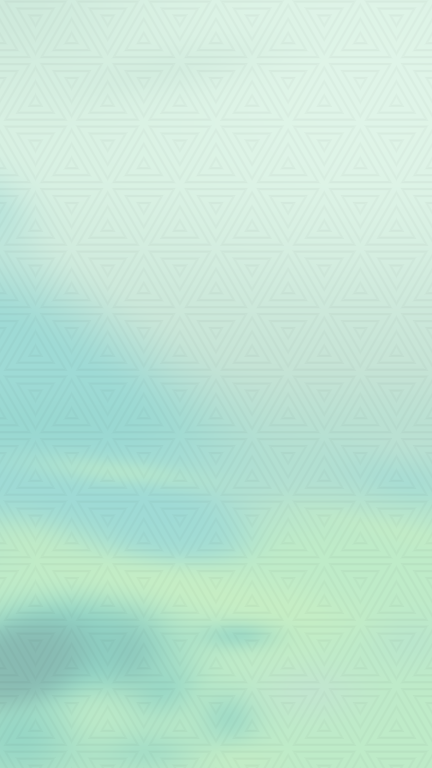
This background is drawn by a WebGL 1 fragment shader. Its source:

```glsl
precision highp float;
// Soft mint sky over a blurred aqua and green shore, under a faint triangle weave.

uniform vec2 u_resolution;

const vec3 PALE = vec3(0.89, 0.965, 0.92);
const vec3 MINT = vec3(0.85, 0.945, 0.89);
const vec3 SAGE = vec3(0.765, 0.885, 0.83);
const vec3 MIST = vec3(0.70, 0.875, 0.82);
const vec3 AQUA = vec3(0.62, 0.855, 0.835);
const vec3 TEAL = vec3(0.54, 0.815, 0.77);
const vec3 SLATE = vec3(0.53, 0.72, 0.69);
const vec3 LEAF = vec3(0.745, 0.92, 0.785);
const vec3 LIME = vec3(0.785, 0.935, 0.765);

const float ROW_HEIGHT = 0.1447;               // weave row, in canvas widths
const vec2 WEAVE_ORIGIN = vec2(0.667, 0.914);
const float RING_GAP = 0.0161;
const float LINE_HALF_WIDTH = 0.0019;
const float LINE_DARKNESS = 0.035;

// Soft tilted ellipse
float glow(vec2 p, vec2 center, vec2 radius, float tilt) {
  vec2 d = p - center;
  d.y -= tilt * d.x;
  d /= radius;
  return exp(-dot(d, d));
}

// Flatter ellipse with a firmer rim
float pool(vec2 p, vec2 center, vec2 radius, float tilt) {
  vec2 d = p - center;
  d.y -= tilt * d.x;
  d /= radius;
  float q = dot(d, d);
  return exp(-q * q);
}

vec3 sky(vec2 p) {
  vec3 c = mix(SAGE, MINT, smoothstep(0.47, 0.82, p.y));
  c = mix(c, PALE, 0.65 * glow(p, vec2(0.85, 0.88), vec2(0.5, 0.22), 0.0));
  c = mix(c, SAGE, 0.5 * glow(p, vec2(0.0, 1.0), vec2(0.3, 0.12), 0.0));
  c = mix(c, SAGE, 0.3 * glow(p, vec2(0.4, 0.91), vec2(0.22, 0.03), 0.1));
  return mix(c, AQUA, 0.5 * glow(p, vec2(-0.02, 0.725), vec2(0.1, 0.05), -0.2));
}

vec3 addSea(vec3 c, vec2 p) {
  float shore = mix(0.67, 0.475, smoothstep(-0.1, 0.65, p.x));
  float sea = 1.0 - smoothstep(shore - 0.09, shore + 0.06, p.y);
  c = mix(c, mix(AQUA, MIST, smoothstep(0.25, 0.7, p.x)), sea);
  c = mix(c, TEAL, 0.25 * glow(p, vec2(0.05, 0.45), vec2(0.4, 0.04), 0.0));
  c = mix(c, AQUA, 0.6 * glow(p, vec2(0.96, 0.36), vec2(0.14, 0.035), -0.15));
  c = mix(c, SAGE, 0.35 * glow(p, vec2(0.95, 0.425), vec2(0.15, 0.025), 0.0));
  return mix(c, LEAF, 0.65 * glow(p, vec2(0.28, 0.385), vec2(0.2, 0.018), -0.06));
}

vec3 addMeadow(vec3 c, vec2 p) {
  float top = mix(0.29, 0.335, smoothstep(0.35, 0.75, p.x));
  c = mix(c, LEAF, 1.0 - smoothstep(top - 0.05, top + 0.05, p.y));
  c = mix(c, AQUA, 0.85 * pool(p, vec2(0.38, 0.315), vec2(0.2, 0.048), -0.08));
  c = mix(c, LIME, 0.6 * glow(p, vec2(0.06, 0.295), vec2(0.17, 0.035), -0.1));
  c = mix(c, LIME, 0.75 * glow(p, vec2(0.5, 0.225), vec2(0.35, 0.03), -0.1));
  c = mix(c, LIME, 0.5 * glow(p, vec2(0.66, 0.18), vec2(0.1, 0.05), 0.0));
  return mix(c, LIME, 0.35 * glow(p, vec2(0.9, 0.31), vec2(0.2, 0.015), -0.12));
}

vec3 addPools(vec3 c, vec2 p) {
  c = mix(c, TEAL, 0.9 * pool(p, vec2(0.16, 0.155), vec2(0.26, 0.068), 0.0));
  c = mix(c, TEAL, 0.75 * glow(p, vec2(0.04, 0.04), vec2(0.16, 0.07), 0.0));
  c = mix(c, TEAL, 0.6 * glow(p, vec2(0.38, 0.10), vec2(0.08, 0.035), 0.1));
  c = mix(c, TEAL, 0.6 * glow(p, vec2(0.55, 0.172), vec2(0.09, 0.018), 0.0));
  c = mix(c, TEAL, 0.55 * glow(p, vec2(0.53, 0.065), vec2(0.07, 0.035), 0.0));
  c = mix(c, TEAL, 0.45 * glow(p, vec2(0.34, 0.02), vec2(0.12, 0.03), 0.0));
  c = mix(c, SLATE, 0.9 * pool(p, vec2(0.04, 0.135), vec2(0.17, 0.055), 0.12));
  c = mix(c, SLATE, 0.35 * glow(p, vec2(0.3, 0.15), vec2(0.06, 0.04), 0.0));
  c = mix(c, LEAF, 0.65 * glow(p, vec2(0.22, 0.07), vec2(0.07, 0.035), 0.0));
  c = mix(c, LIME, 0.5 * glow(p, vec2(0.55, 0.01), vec2(0.1, 0.02), 0.0));
  c = mix(c, SAGE, 0.6 * glow(p, vec2(0.72, 0.1), vec2(0.12, 0.035), 0.0));
  return mix(c, MIST, 0.45 * glow(p, vec2(0.95, 0.165), vec2(0.1, 0.035), 0.0));
}

// Concentric rings inside each cell of a triangular grid
float weave(vec2 q, float pixel) {
  q -= WEAVE_ORIGIN;
  vec3 axes = vec3(q.y, 0.866 * q.x + 0.5 * q.y, 0.866 * q.x - 0.5 * q.y);
  vec3 cell = fract(axes / ROW_HEIGHT);
  vec3 toEdge = min(cell, 1.0 - cell) * ROW_HEIGHT;
  float inset = min(toEdge.x, min(toEdge.y, toEdge.z));
  float offset = abs(fract(inset / RING_GAP) - 0.5) * RING_GAP;
  float line = 1.0 - smoothstep(LINE_HALF_WIDTH - 0.5 * pixel, LINE_HALF_WIDTH + pixel, offset);
  return line * (toEdge.x <= inset ? 1.0 : 0.75);
}

void main() {
  vec2 p = gl_FragCoord.xy / u_resolution;
  vec3 color = addPools(addMeadow(addSea(sky(p), p), p), p);
  color *= 1.0 - LINE_DARKNESS * weave(gl_FragCoord.xy / u_resolution.x, 1.0 / u_resolution.x);
  gl_FragColor = vec4(color, 1.0);
}
```
